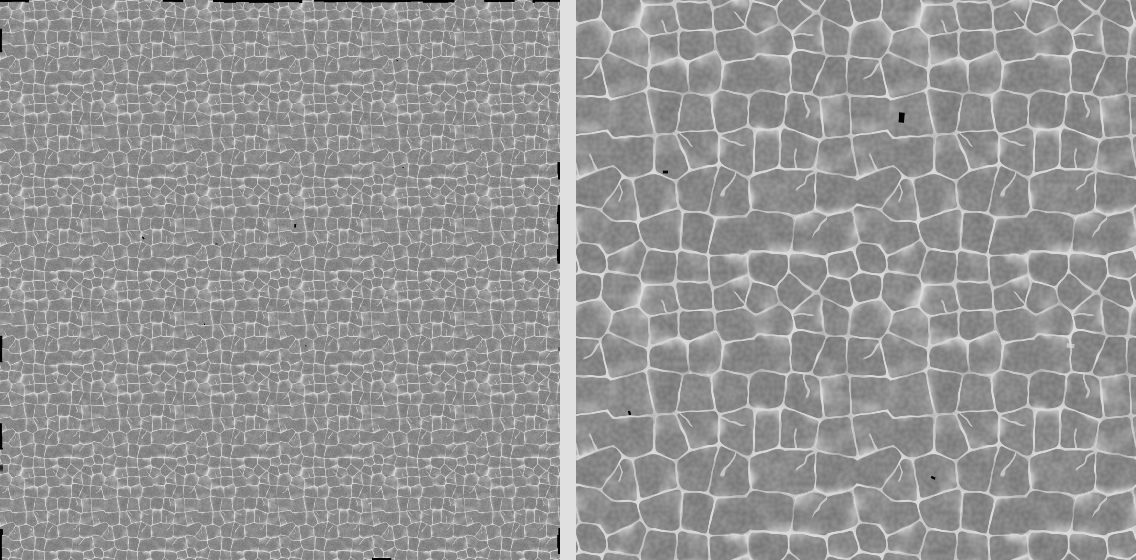
Left: the whole. Right: its middle third, enlarged.
A three.js fragment shader for this texture:

```glsl
// Draws grey crackled paving: a 6 by 6 repeat of irregular cells with fine pale seams, frosted patches and chipped borders.
varying vec2 vUv;

const float TILES = 6.0;            // repeats across and down
const float CELLS = 8.0;            // cell rows and columns in one repeat
const vec2 JITTER = vec2(0.68, 0.44);
const float ROW_SWAY = 0.26;        // uneven row heights
const float SEAM_WIDTH = 0.028;     // half width, in cells
const float CORNER_ROUND = 0.1;
const float FROST_REACH = 0.19;
const float CRACK_CHANCE = 0.16;
const float CHIP_DEPTH = 0.004;     // in canvas units
const vec3 STONE = vec3(0.518);
const vec3 FROST = vec3(0.82);
const vec3 SEAM = vec3(0.86);
const vec3 VOID = vec3(0.0);

vec2 hash2(vec2 p) {
  p = vec2(dot(p, vec2(127.1, 311.7)), dot(p, vec2(269.5, 183.3)));
  return fract(sin(p) * 43758.5);
}

// Gradient noise that wraps after the given period
float cornerNoise(vec2 corner, vec2 offset, float period) {
  float angle = 6.2832 * hash2(mod(corner, period) + 7.3).x;
  return dot(vec2(cos(angle), sin(angle)), offset);
}

float noise(vec2 p, float period) {
  vec2 i = floor(p), f = p - i;
  vec2 u = f * f * f * (f * (f * 6.0 - 15.0) + 10.0);
  vec2 e = vec2(1.0, 0.0);
  float low = mix(cornerNoise(i, f, period), cornerNoise(i + e.xy, f - e.xy, period), u.x);
  float high = mix(cornerNoise(i + e.yx, f - e.yx, period), cornerNoise(i + 1.0, f - 1.0, period), u.x);
  return mix(low, high, u.y);
}

// Cell centres, on rows of uneven height
vec2 cellCentre(vec2 cell) {
  vec2 id = mod(cell, CELLS);
  float sway = -0.12 - ROW_SWAY * sin(6.2832 * id.y / CELLS);
  return cell + 0.5 + (hash2(id) - 0.5) * JITTER + vec2(0.0, sway);
}

// Cells that share a group form one stone: wide in rows 5 and 6, else wide, tall or large at random
vec2 stoneGroup(vec2 cell) {
  float row = mod(cell.y, CELLS);
  bool wideRow = abs(row - 5.5) < 1.0;
  float shift = wideRow ? mod(row, 2.0) : 0.0;
  vec2 block = floor((cell + vec2(shift, 1.0)) / 2.0);
  vec2 blockId = mod(block, CELLS / 2.0);
  float pick = hash2(blockId + 40.0 + (wideRow ? row : 0.0)).x;
  bool wide = wideRow ? pick < 0.8 : pick < 0.16;
  bool tall = !wideRow && pick > 0.08 && pick < 0.3;
  vec2 corner = block * 2.0 - vec2(shift, 1.0);
  return vec2(wide ? corner.x : cell.x, tall ? corner.y : cell.y);
}

float smoothMin(float a, float b, float k) {
  float h = max(k - abs(a - b), 0.0) / k;
  return min(a, b) - h * h * k * 0.25;
}

// Scattered flecks: one turned box in some slots of a grid
float flecks(vec2 uv, float grid, float chance, float size, float blur) {
  vec2 slot = floor(uv * grid), pick = hash2(slot + grid), place = hash2(slot + 91.0);
  vec2 q = uv - (slot + 0.2 + 0.6 * place) / grid;
  float angle = 6.2832 * place.x;
  q = mat2(cos(angle), -sin(angle), sin(angle), cos(angle)) * q;
  float radius = size * (0.25 + 0.75 * pow(pick.y, 4.0));
  float d = max(abs(q.x) - radius, abs(q.y) - radius * 0.55);
  return step(pick.x, chance) * (1.0 - smoothstep(-blur, blur, d));
}

// Ragged bites along one border
float chips(float along, float depth, float seed, float level, float blur) {
  float n = noise(vec2(along * 17.0, seed), 64.0);
  float bite = CHIP_DEPTH * (0.7 + 0.6 * hash2(vec2(floor(along * 45.0), seed)).x);
  return smoothstep(level, level + 0.03, n) * (1.0 - smoothstep(bite - blur, bite + blur, depth));
}

void main() {
  float blur = 0.5 * fwidth(vUv.x);
  float cellBlur = blur * TILES * CELLS;
  vec2 p = vec2(vUv.x, 1.0 - vUv.y) * TILES * CELLS;
  float rough = noise(p * 3.0, CELLS * 3.0);
  p += 0.04 * vec2(rough, noise(p * 3.0 + 11.0, CELLS * 3.0));

  // Nearest centre
  vec2 home = floor(p), nearest = home, toCentre = vec2(8.0);
  for (int y = -1; y <= 1; y++) for (int x = -1; x <= 1; x++) {
    vec2 cell = home + vec2(x, y), r = cellCentre(cell) - p;
    if (dot(r, r) < dot(toCentre, toCentre)) { toCentre = r; nearest = cell; }
  }

  // Distance to the closest seam between different stones
  vec2 group = stoneGroup(nearest);
  float edge = 8.0;
  for (int y = -2; y <= 2; y++) for (int x = -2; x <= 2; x++) {
    vec2 cell = nearest + vec2(x, y);
    if (distance(stoneGroup(cell), group) < 0.5) continue;
    vec2 r = cellCentre(cell) - p;
    edge = smoothMin(edge, dot(0.5 * (toCentre + r), normalize(r - toCentre)), CORNER_ROUND);
  }

  // Stone tone, mottling and grain
  vec2 traits = hash2(mod(group, CELLS) + 17.0);
  float mottle = noise(p * 2.0 + 3.0, CELLS * 2.0);
  float grain = noise(vUv * 350.0, 512.0);
  vec3 color = STONE + 0.03 * (traits.x - 0.5) + 0.05 * mottle + 0.07 * grain;

  // Frost in streaky patches that stop at the seams
  float drift = noise(p + traits * 5.0, CELLS);
  float streaks = noise(p * vec2(6.0, 4.0), CELLS * 12.0);
  float patches = smoothstep(0.0, 0.5, drift + 0.3 * mottle);
  float frost = exp(-max(edge, 0.0) / FROST_REACH) * (0.07 + patches * (0.6 + 0.5 * traits.y));
  frost = frost * (1.0 + 0.5 * streaks) + 0.12 * patches * (0.5 + rough);
  color = mix(color, FROST, clamp(frost, 0.0, 1.0));

  // Fine seams of uneven strength
  float width = SEAM_WIDTH * (1.0 + 0.7 * mottle);
  float seam = 1.0 - smoothstep(width - cellBlur, width + cellBlur, edge);
  float strength = clamp(0.78 + 0.7 * noise(p + 2.0, CELLS) + 0.3 * rough, 0.35, 1.0);

  // Short cracks running outward inside some stones
  vec2 crackTraits = hash2(mod(nearest, CELLS) + 63.0);
  float angle = 6.2832 * crackTraits.x;
  vec2 ray = vec2(cos(angle), sin(angle));
  float across = abs(dot(toCentre, vec2(-ray.y, ray.x)) + 0.1 * rough);
  float crack = 1.0 - smoothstep(width - cellBlur, width + cellBlur, across);
  crack *= step(crackTraits.y, CRACK_CHANCE) * smoothstep(-0.05, 0.05, dot(toCentre, ray));
  color = mix(color, SEAM, max(seam * strength, crack * 0.75));

  // Wear that differs between repeats
  color = mix(color, SEAM, 0.7 * flecks(vUv, 14.0, 0.3, 0.003, blur));
  float missing = flecks(vUv + 0.03, 6.0, 0.4, 0.005, blur);
  missing = max(missing, chips(vUv.x, 1.0 - vUv.y, 3.4, -0.04, blur));
  missing = max(missing, chips(vUv.y, 1.0 - vUv.x, 9.4, 0.18, blur));
  missing = max(missing, chips(vUv.y, vUv.x, 15.4, 0.28, blur));
  missing = max(missing, chips(vUv.x, vUv.y, 21.4, 0.42, blur));
  gl_FragColor = vec4(mix(color, VOID, missing), 1.0);
}
```
